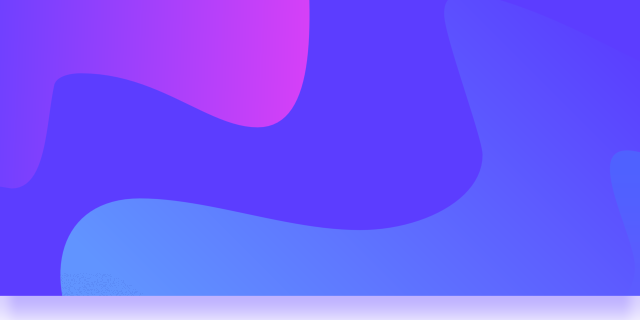
This background is drawn by a Shadertoy shader. Its source:

```glsl
// Outline state: x = squared distance to the outline, y = +1 inside, -1 outside
void addLine(vec2 p, vec2 a, vec2 b, inout vec2 outline) {
    vec2 ab = b - a, ap = p - a;
    vec2 gap = ap - ab * clamp(dot(ap, ab) / max(dot(ab, ab), 1e-9), 0.0, 1.0);
    outline.x = min(outline.x, dot(gap, gap));
    if ((a.y > p.y) != (b.y > p.y) && ap.x < ab.x * ap.y / ab.y) outline.y = -outline.y;
}

// Cubic Bezier curve from a to d, flattened into short lines
void addCurve(vec2 p, vec2 a, vec2 b, vec2 c, vec2 d, inout vec2 outline) {
    const int STEPS = 24;
    vec2 last = a;
    for (int i = 1; i <= STEPS; i++) {
        float t = float(i) / float(STEPS), s = 1.0 - t;
        vec2 next = s * s * s * a + 3.0 * s * t * (s * b + t * c) + t * t * t * d;
        addLine(p, last, next, outline);
        last = next;
    }
}

float coverage(vec2 outline) {
    float soft = 0.7 / iResolution.y;
    return smoothstep(-soft, soft, outline.y * sqrt(outline.x));
}

float pinkBlob(vec2 p) {
    vec2 o = vec2(1e3, -1.0);
    addCurve(p, vec2(0.966, 1.026), vec2(0.974, 0.792), vec2(0.948, 0.602), vec2(0.805, 0.602), o);
    addCurve(p, vec2(0.805, 0.602), vec2(0.651, 0.602), vec2(0.495, 0.771), vec2(0.253, 0.771), o);
    addCurve(p, vec2(0.253, 0.771), vec2(0.214, 0.771), vec2(0.174, 0.760), vec2(0.169, 0.732), o);
    addCurve(p, vec2(0.169, 0.732), vec2(0.143, 0.609), vec2(0.146, 0.411), vec2(0.036, 0.411), o);
    addLine(p, vec2(0.036, 0.411), vec2(-0.05, 0.425), o);
    addLine(p, vec2(-0.05, 0.425), vec2(-0.05, 1.026), o);
    addLine(p, vec2(-0.05, 1.026), vec2(0.966, 1.026), o);
    return coverage(o);
}

float blueWave(vec2 p) {
    vec2 o = vec2(1e3, -1.0);
    addCurve(p, vec2(0.195, 0.073), vec2(0.164, 0.245), vec2(0.247, 0.380), vec2(0.437, 0.380), o);
    addCurve(p, vec2(0.437, 0.380), vec2(0.651, 0.380), vec2(0.898, 0.281), vec2(1.125, 0.281), o);
    addCurve(p, vec2(1.125, 0.281), vec2(1.315, 0.281), vec2(1.508, 0.375), vec2(1.508, 0.516), o);
    addCurve(p, vec2(1.508, 0.516), vec2(1.508, 0.570), vec2(1.385, 0.896), vec2(1.388, 0.958), o);
    addCurve(p, vec2(1.388, 0.958), vec2(1.388, 1.021), vec2(1.432, 1.036), vec2(1.562, 1.0), o);
    addCurve(p, vec2(1.562, 1.0), vec2(1.719, 0.953), vec2(1.875, 0.870), vec2(2.031, 0.792), o);
    addLine(p, vec2(2.031, 0.792), vec2(2.031, 0.03), o);
    addLine(p, vec2(2.031, 0.03), vec2(0.195, 0.03), o);
    addLine(p, vec2(0.195, 0.03), vec2(0.195, 0.073), o);
    return coverage(o);
}

float sideBlob(vec2 p) {
    vec2 o = vec2(1e3, -1.0);
    addCurve(p, vec2(2.057, 0.505), vec2(1.992, 0.531), vec2(1.904, 0.557), vec2(1.906, 0.471), o);
    addCurve(p, vec2(1.906, 0.471), vec2(1.906, 0.388), vec2(1.984, 0.232), vec2(1.984, 0.167), o);
    addCurve(p, vec2(1.984, 0.167), vec2(1.984, 0.115), vec2(1.966, 0.089), vec2(1.940, 0.068), o);
    addLine(p, vec2(1.940, 0.068), vec2(2.057, 0.068), o);
    addLine(p, vec2(2.057, 0.068), vec2(2.057, 0.505), o);
    return coverage(o);
}

float hash(vec2 cell) {
    vec3 q = fract(cell.xyx * 0.1031);
    q += dot(q, q.yzx + 33.33);
    return fract((q.x + q.y) * q.z);
}

// Faint grain under a stepped slope in the lower left corner
float grain(vec2 p) {
    float top = 0.148 - floor(max(p.x - 0.333, 0.0) * 75.0) * 0.008;
    return step(p.y, top) * step(0.72, hash(floor(p * 300.0)));
}

void mainImage(out vec4 fragColor, in vec2 fragCoord) {
    vec2 p = fragCoord / iResolution.xy * vec2(2.0, 1.0);
    vec3 color = vec3(0.36, 0.24, 1.0);

    // Pink blob, brighter to the right
    float pinkward = clamp((p.x + 0.04 * (1.0 - p.y)) / 0.97, 0.0, 1.0);
    vec3 pink = mix(vec3(0.44, 0.25, 1.0), vec3(0.84, 0.25, 0.97), pinkward);
    color = mix(color, pink, pinkBlob(p));

    // Blue wave, fading along the diagonal into the ground
    float fade = clamp((p.x + p.y - 0.48) / 2.31, 0.0, 1.0);
    vec3 blue = mix(vec3(0.38, 0.58, 1.0), vec3(0.355, 0.25, 1.0), fade);
    blue = mix(blue, vec3(0.33, 0.50, 0.93), 0.4 * grain(p));
    color = mix(color, blue, blueWave(p));

    // Small blob at the right edge
    vec3 sideBlue = mix(vec3(0.36, 0.36, 1.0), vec3(0.31, 0.38, 1.0), smoothstep(0.08, 0.5, p.y));
    color = mix(color, sideBlue, sideBlob(p));

    // Soft shadow on the white strip below the panel
    float shadow = smoothstep(-0.06, 0.075, p.y);
    shadow *= mix(0.6, 1.0, smoothstep(0.0, 0.06, min(p.x, 2.0 - p.x)));
    vec3 strip = mix(vec3(1.0), vec3(0.75, 0.70, 1.0), shadow);
    float soft = 0.7 / iResolution.y;
    color = mix(strip, color, smoothstep(-soft, soft, p.y - 0.0755));

    fragColor = vec4(color, 1.0);
}
```
